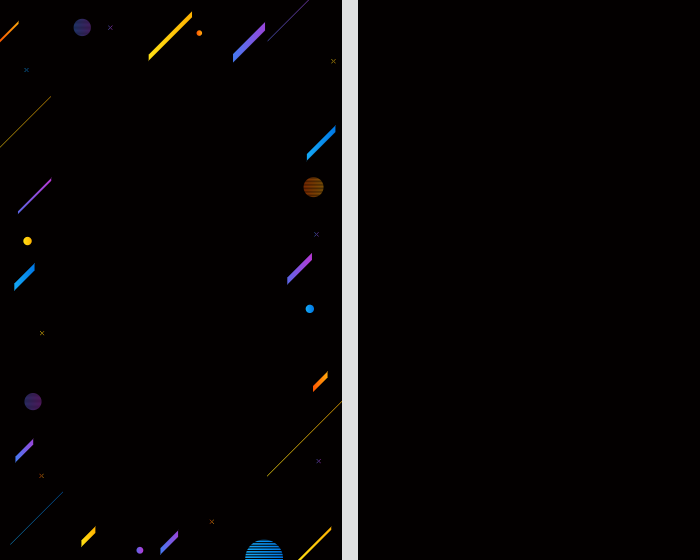
Left, the full canvas; right, a detail of the centre.
Give the GLSL for this background, as a Shadertoy shader.

```glsl
// Neon slanted bars, striped discs, dots and crosses framing a black canvas.

const int SHAPES = 32;
const float INSET = 0.07;
const int YELLOW = 3;
const vec3 BACKDROP = vec3(0.01, 0.0, 0.0);

// Gradient ends: blue-violet, orange, cyan, yellow, violet-magenta
const vec3 START[5] = vec3[5](vec3(0.27, 0.48, 0.95), vec3(1.0, 0.33, 0.0),
    vec3(0.08, 0.66, 0.96), vec3(1.0, 0.88, 0.08), vec3(0.36, 0.40, 0.90));
const vec3 END[5] = vec3[5](vec3(0.60, 0.27, 0.85), vec3(1.0, 0.66, 0.05),
    vec3(0.0, 0.47, 0.90), vec3(1.0, 0.70, 0.0), vec3(0.72, 0.22, 0.84));

vec2 hash2(float n) {
    vec3 p = fract(n * vec3(0.1031, 0.1030, 0.0973) + 0.17);
    p += dot(p, p.yzx + 33.33);
    return fract((p.xx + p.yz) * p.zy);
}

// Point at distance s along a rectangle, anticlockwise from its lower left
vec2 walkFrame(float s, vec2 size) {
    float w = size.x, h = size.y;
    return vec2(clamp(s, 0.0, w) - clamp(s - w - h, 0.0, w),
                clamp(s - w, 0.0, h) - clamp(s - 2.0 * w - h, 0.0, h));
}

// Diagonal bar with upright ends
float barDistance(vec2 p, float halfRun, float halfHeight) {
    return max(abs(p.x) - halfRun, (abs(p.y - p.x) - halfHeight) * 0.7071);
}

float crossDistance(vec2 p, float arm, float halfStroke) {
    p = abs(p);
    return max(max(p.x, p.y) - arm, abs(p.x - p.y) * 0.7071 - halfStroke);
}

float coverage(float d, float pixel) {
    return clamp(0.5 - d / pixel, 0.0, 1.0);
}

// Horizontal stripes that melt into their mean when finer than a pixel
float stripes(float y, float period, float duty, float pixel) {
    float d = (abs(fract(y / period) - 0.5) - 0.5 * duty) * period;
    float tooFine = smoothstep(0.4, 1.0, pixel / period);
    return mix(coverage(d, pixel), duty, tooFine);
}

void mainImage(out vec4 fragColor, in vec2 fragCoord) {
    float pixel = 1.0 / iResolution.x;
    vec2 canvas = iResolution.xy * pixel;
    vec2 uv = fragCoord * pixel;
    vec2 frame = canvas - 2.0 * INSET;
    float perimeter = 2.0 * (frame.x + frame.y);
    vec3 color = BACKDROP;

    for (int i = 0; i < SHAPES; i++) {
        // Scatter around the border
        float slot = mod(float(i) + 3.0, float(SHAPES)) / float(SHAPES);
        vec2 jitter = (hash2(float(i) + 5.0) - 0.5) * 0.11;
        vec2 p = uv - INSET - walkFrame(slot * perimeter, frame) - jitter;
        vec2 rnd = hash2(float(i) + 71.0);

        // Each run of eight: three bars, two crosses, a disc, a line, a dot
        int kind = i % 8;
        float extent, mask;
        if (kind % 3 == 0) {
            extent = mix(0.020, 0.066, rnd.x);
            mask = coverage(barDistance(p, extent, mix(0.004, 0.0125, rnd.y)), pixel);
        } else if (kind == 2) {
            // Large discs sink towards the lower edge and glow brighter
            extent = mix(0.025, 0.065, pow(rnd.x, 4.0));
            p.y += 33.0 * extent * extent;
            mask = coverage(length(p) - extent, pixel)
                 * mix(0.65, 1.0, smoothstep(0.035, 0.055, extent))
                 * stripes(p.y, extent * 0.14, 0.6, pixel);
        } else if (kind == 5) {
            extent = mix(0.06, 0.115, rnd.x);
            mask = coverage(barDistance(p, extent, 0.0012), pixel) * mix(0.6, 0.95, rnd.y);
        } else if (kind == 7) {
            extent = mix(0.0075, 0.0135, rnd.x);
            mask = coverage(length(p) - extent, pixel);
        } else {
            extent = 0.0058;
            mask = coverage(crossDistance(p, extent, 0.0007), pixel) * 0.75;
        }

        // Tint along the shape; lines and dots take yellow for blue-violet
        int hue = (i + i / 8) % 5;
        if (hue == 0 && (kind == 5 || kind == 7)) hue = YELLOW;
        float along = clamp(0.5 + 0.5 * p.x / extent, 0.0, 1.0);
        color = mix(color, mix(START[hue], END[hue], along), mask);
    }

    fragColor = vec4(color, 1.0);
}
```
